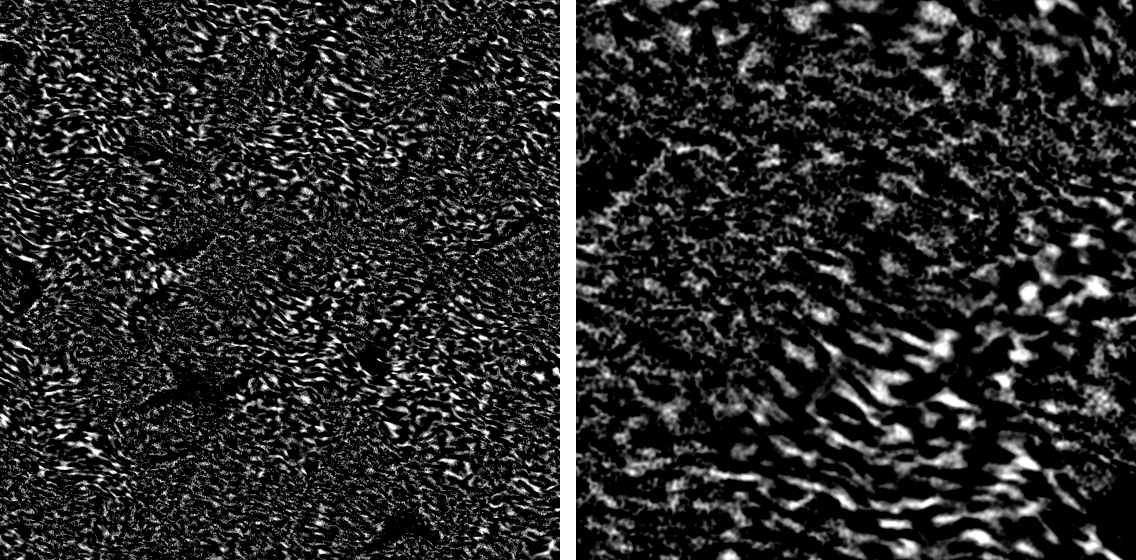
Left: the whole. Right: its middle third, enlarged.
Reproduce this texture map procedurally as a WebGL 2 fragment shader.

```glsl
#version 300 es
precision highp float;

uniform vec2 u_resolution;
out vec4 outColor;

// Integer hash: lattice cell to a vector in [-1, 1]
vec2 hashVector(ivec2 cell, uint seed) {
    uvec2 h = uvec2(cell) * 1664525u + seed * 747796405u + 1013904223u;
    h.x += h.y * 1664525u;
    h.y += h.x * 1664525u;
    h ^= h >> 16u;
    h.x += h.y * 1664525u;
    h.y += h.x * 1664525u;
    h ^= h >> 16u;
    return vec2(h & 65535u) / 32767.5 - 1.0;
}

// Gradient noise scaled to a standard deviation near one
float reliefNoise(vec2 p, uint seed) {
    vec2 base = floor(p);
    vec2 f = p - base;
    vec2 blend = f * f * f * (f * (f * 6.0 - 15.0) + 10.0);
    float sum = 0.0;
    for (int y = 0; y < 2; y++) {
        for (int x = 0; x < 2; x++) {
            ivec2 corner = ivec2(x, y);
            vec2 side = vec2(corner);
            vec2 weight = mix(1.0 - blend, blend, side);
            vec2 slope = hashVector(ivec2(base) + corner, seed);
            sum += weight.x * weight.y * dot(slope, f - side);
        }
    }
    return sum * 5.5;
}

vec2 warp(vec2 p, float frequency, float amount, uint seed) {
    vec2 q = p * frequency;
    return p + amount * vec2(reliefNoise(q, seed), reliefNoise(q, seed + 1u));
}

vec2 rotate(vec2 p, float angle) {
    float c = cos(angle), s = sin(angle);
    return vec2(c * p.x - s * p.y, s * p.x + c * p.y);
}

float band(float x, float center, float width) {
    float d = (x - center) / width;
    return exp(-d * d);
}

// Broken cracks: a shadowed groove beside a lit rim
float cracks(vec2 p, uint seed) {
    float level = reliefNoise(p * vec2(3.5, 5.5), seed);
    float presence = smoothstep(0.3, 1.2, reliefNoise(p * 5.0, seed + 1u));
    float groove = band(level, 0.0, 0.17);
    float rim = band(level, 0.26, 0.09);
    return presence * (0.9 * rim - 1.5 * groove);
}

void main() {
    vec2 p = gl_FragCoord.xy / u_resolution.y;

    // Streaks lean down to the right and meander
    const float lean = 0.3;
    vec2 bent = warp(warp(p, 8.0, 0.006, 11u), 34.0, 0.0015, 21u);
    vec2 q = rotate(bent, lean);

    // Patches of strong smooth relief among dull grainy ground
    float patchNoise = reliefNoise(p * 4.5, 31u) + 0.6 * reliefNoise(p * 13.0, 32u);
    float roughness = smoothstep(-1.3, 1.5, patchNoise);

    // Lit slopes from long streaks down to fine grain
    float streaks = reliefNoise(q * vec2(52.0, 108.0), 41u);
    float crumbs = reliefNoise(q * vec2(104.0, 165.0), 42u);
    float grain = reliefNoise(rotate(p, 0.7) * 310.0, 43u);
    float slope = streaks * mix(0.35, 1.15, roughness)
                + crumbs * 0.58
                + grain * mix(0.42, 0.15, roughness)
                + cracks(bent, 51u);

    // Facing slopes light up, the rest stays black
    const float ambient = 0.03;
    const float gain = 0.37;
    float light = clamp(ambient + gain * slope, 0.0, 1.0);
    outColor = vec4(vec3(light), 1.0);
}
```
